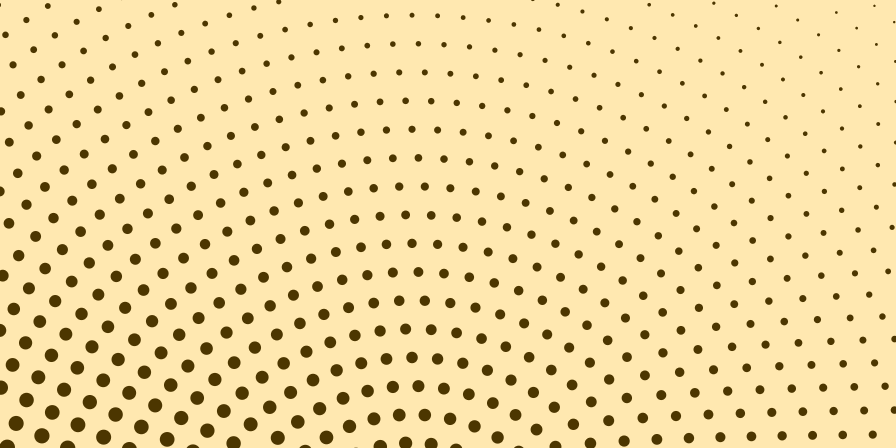
This pattern is drawn by a Shadertoy shader. Its source:

```glsl
// Halftone of brown dots on cream, set on concentric rings about a point below
// the canvas. Ring k holds 7k evenly spaced dots, so the density stays constant;
// the dots shrink from the lower left towards the upper right.

const float TAU = 6.2831853;
const float RING_GAP = 0.06367;
const float DOTS_PER_STEP = 7.0;
const vec2 RING_CENTRE = vec2(0.9197, -0.3073);

// Dot radius at a place given as 0..1 across and up the canvas
float dotRadius(vec2 place) {
    float u = place.x;
    float low = 0.0174 - 0.0034 * u - 0.0051 * u * u;
    float high = 0.0064 - 0.0016 * u - 0.0025 * u * u;
    return max(mix(low, high, place.y), 0.0);
}

// Signed distance to the closest dot on ring k
float ringDots(vec2 p, float k, float aspect) {
    vec2 fromCentre = p - RING_CENTRE;
    float angleStep = TAU / (DOTS_PER_STEP * k);
    float angle = round(atan(fromCentre.y, fromCentre.x) / angleStep) * angleStep;
    vec2 dotCentre = RING_CENTRE + k * RING_GAP * vec2(cos(angle), sin(angle));
    return length(p - dotCentre) - dotRadius(dotCentre / vec2(aspect, 1.0));
}

void mainImage(out vec4 fragColor, in vec2 fragCoord) {
    vec2 p = fragCoord / iResolution.y;
    float aspect = iResolution.x / iResolution.y;

    // Only the rings just inside and just outside can reach this point
    float innerRing = floor(length(p - RING_CENTRE) / RING_GAP);
    float dist = 1.0;
    for (int i = 0; i < 2; i++) {
        float k = max(innerRing + float(i), 1.0);
        dist = min(dist, ringDots(p, k, aspect));
    }

    // Edge smoothed over one pixel
    float ink = clamp(0.5 - dist * iResolution.y, 0.0, 1.0);
    vec3 cream = vec3(1.0, 0.91, 0.69);
    vec3 brown = vec3(0.30, 0.21, 0.0);
    fragColor = vec4(mix(cream, brown, ink), 1.0);
}
```
